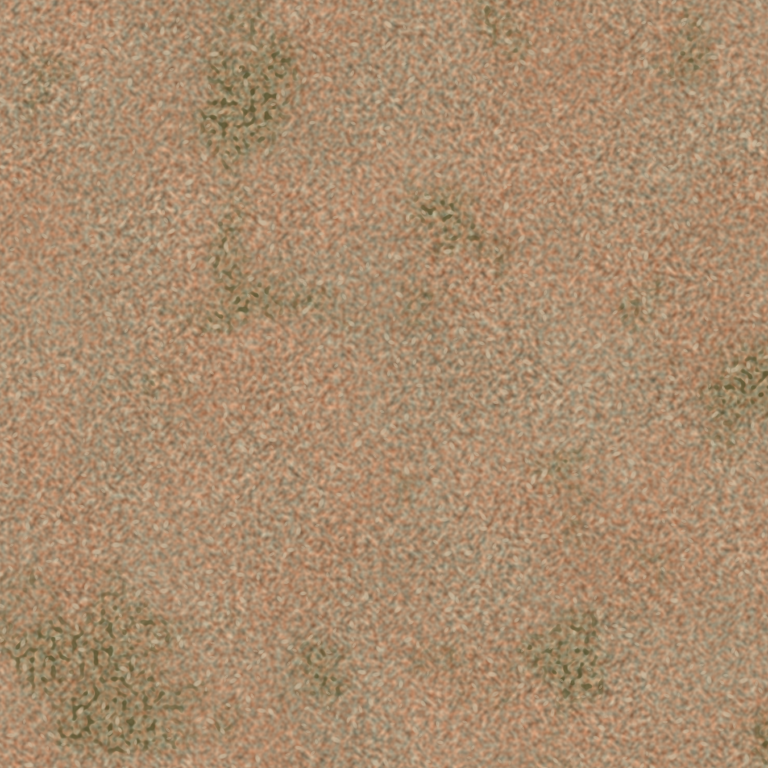
Write a three.js fragment shader that draws this texture.

```glsl
varying vec2 vUv;

const vec3 SOIL = vec3(0.660, 0.558, 0.448);
const vec3 CLAY = vec3(0.685, 0.548, 0.432);
const vec3 MOSS_SOIL = vec3(0.590, 0.520, 0.385);
const vec3 MOSS_DARK = vec3(0.330, 0.310, 0.170);
const vec3 PEBBLE = vec3(0.810, 0.745, 0.635);
const vec3 RED_SHIFT = vec3(0.10, -0.035, -0.07);

vec2 hash2(vec2 p) {
  vec3 q = fract(p.xyx * vec3(0.1031, 0.1030, 0.0973));
  q += dot(q, q.yzx + 33.33);
  return fract((q.xx + q.yz) * q.zy);
}

mat2 rotation(float angle) {
  float c = cos(angle), s = sin(angle);
  return mat2(c, s, -s, c);
}

float cornerSlope(vec2 cell, vec2 corner, vec2 f) {
  float angle = 6.2832 * hash2(cell + corner).x;
  return dot(vec2(cos(angle), sin(angle)), f - corner);
}

// Gradient noise, roughly -0.7 to 0.7
float noise(vec2 p) {
  vec2 i = floor(p), f = fract(p);
  vec2 u = f * f * f * (f * (f * 6.0 - 15.0) + 10.0);
  float low = mix(cornerSlope(i, vec2(0.0), f), cornerSlope(i, vec2(1.0, 0.0), f), u.x);
  float high = mix(cornerSlope(i, vec2(0.0, 1.0), f), cornerSlope(i, vec2(1.0), f), u.x);
  return mix(low, high, u.y);
}

float fbm(vec2 p) {
  float sum = 0.0, amplitude = 1.0;
  for (int i = 0; i < 4; i++) {
    sum += amplitude * noise(p);
    p = rotation(0.6) * p * 2.03 + 17.3;
    amplitude *= 0.5;
  }
  return sum;
}

// Short dashes lying along one direction
float dashes(vec2 uv, float angle, float seed) {
  return noise(rotation(angle) * uv * vec2(95.0, 165.0) + seed);
}

// Grain whose direction wanders from place to place
float grain(vec2 uv) {
  float turn = smoothstep(-0.25, 0.25, noise(uv * 38.0 + 71.0));
  float slanted = mix(dashes(uv, 0.75, 300.0), dashes(uv, -0.85, 520.0), turn);
  return slanted + 0.55 * noise(uv * 185.0 + 40.0) + 0.35 * noise(uv * 75.0 + 90.0);
}

// Scattered elongated pale stones
float pebbles(vec2 uv, float count, float share) {
  vec2 p = uv * count, cell = floor(p);
  float cover = 0.0;
  for (int y = -1; y <= 1; y++) {
    for (int x = -1; x <= 1; x++) {
      vec2 id = cell + vec2(float(x), float(y));
      vec2 place = hash2(id + 11.0), kind = hash2(id + 57.0);
      vec2 d = rotation(6.2832 * kind.x) * (p - id - place);
      float size = mix(0.16, 0.32, kind.y * kind.y);
      float radius = length(d * vec2(0.7, 1.25)) / size;
      float present = step(hash2(id + 203.0).x, share);
      cover = max(cover, present * (1.0 - smoothstep(0.4, 1.25, radius)) * mix(0.45, 1.0, kind.y));
    }
  }
  return cover;
}

void main() {
  // Broad areas of clay, shade and moss
  float clay = smoothstep(-0.35, 0.4, fbm(vUv * 5.0 + 8.0));
  float shade = fbm(vUv * 6.0 + 130.0);
  float moss = smoothstep(0.12, 0.55, fbm(vUv * 4.5 + 63.0));
  float roughness = 1.0 + 0.35 * fbm(vUv * 7.0 + 210.0);

  vec3 color = mix(SOIL, CLAY, clay);
  color = mix(color, MOSS_SOIL, 0.75 * moss);
  color += 0.03 * shade;

  // Fine grain in brightness and in warmth
  color += vec3(0.195, 0.190, 0.175) * roughness * grain(vUv);
  color += RED_SHIFT * noise(vUv * 120.0 + 400.0);

  // Dark green tufts and pale stones
  float tufts = smoothstep(0.02, 0.42, noise(vUv * 108.0 + 150.0));
  color = mix(color, MOSS_DARK, 0.75 * moss * tufts);
  color = mix(color, PEBBLE, 0.7 * pebbles(vUv, 68.0, 0.22));

  gl_FragColor = vec4(clamp(color, 0.0, 1.0), 1.0);
}
```
